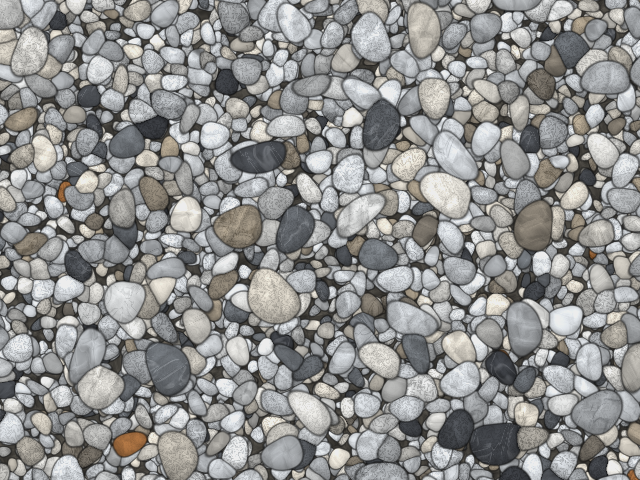
This texture is drawn by a WebGL 2 fragment shader. Its source:

```glsl
#version 300 es
precision highp float;

uniform vec2 u_resolution;
out vec4 fragColor;

vec3 hash3(vec2 p) {
  vec3 q = vec3(dot(p, vec2(127.1, 311.7)), dot(p, vec2(269.5, 183.3)), dot(p, vec2(419.2, 371.9)));
  return fract(sin(q) * 43758.5);
}

mat2 rotation(float a) {
  return mat2(cos(a), sin(a), -sin(a), cos(a));
}

// Distance to the nearest scattered point
float cellular(vec2 p) {
  vec2 cell = floor(p);
  float nearest = 2.0;
  for (int y = -1; y <= 1; y++)
    for (int x = -1; x <= 1; x++) {
      vec2 id = cell + vec2(x, y);
      nearest = min(nearest, distance(p, id + hash3(id).xy));
    }
  return nearest;
}

// Layered, warped sines in -1..1
float marble(vec2 p) {
  float sum = 0.0, amp = 0.5;
  for (int i = 0; i < 4; i++) {
    p = rotation(1.1) * p + 0.7 * sin(p.yx * 1.3 + float(i));
    sum += amp * sin(p.x) * cos(p.y * 0.8);
    p *= 1.9;
    amp *= 0.6;
  }
  return sum;
}

// Stone colour with mottling, veins and blotches
vec3 stoneColour(vec2 p, vec2 id, float darkShare) {
  vec3 kind = hash3(id + 17.3);
  vec3 look = hash3(id + 53.9);
  vec3 tint = mix(vec3(0.98, 1.0, 1.02), vec3(1.03, 1.0, 0.94), smoothstep(0.4, 1.0, kind.y));
  vec3 colour = tint * mix(0.62, 0.95, kind.z);
  bool slate = kind.x < darkShare;
  if (slate) colour = mix(vec3(0.22, 0.23, 0.25), vec3(0.47, 0.49, 0.51), kind.z);
  else if (kind.x < darkShare + 0.06) colour = mix(vec3(0.44, 0.42, 0.39), vec3(0.68, 0.63, 0.55), kind.z);
  else if (kind.x > 0.988) colour = vec3(0.64, 0.43, 0.25);

  vec2 local = rotation(look.x * 6.28) * p + look.yz * 40.0;
  float mottling = marble(local * vec2(80.0, 130.0));
  float vein = 1.0 - smoothstep(0.0, 0.12, abs(marble(local * vec2(38.0, 70.0))));
  vec2 warped = local * 130.0 + 0.9 * sin(local.yx * 310.0) + mottling;
  float blotch = 1.0 - smoothstep(0.1, 0.6, cellular(warped));
  colour *= 1.0 + mottling * mix(0.08, 0.26, look.y);
  colour *= 1.0 - blotch * 0.22 * look.z;
  colour += vein * (slate ? 0.10 : -0.09) * step(0.6, look.x);
  return colour;
}

// One sheet of pebbles laid over the colour beneath
vec3 pebbleLayer(vec3 below, vec2 p, float count, float density, float darkShare, float seed) {
  vec2 g = rotation(seed * 0.7) * p * count + seed * 13.7;
  vec2 cell = floor(g), nearestId = vec2(0.0), offset = vec2(0.0);
  float first = 3.0, second = 3.0;
  for (int y = -1; y <= 1; y++)
    for (int x = -1; x <= 1; x++) {
      vec2 id = cell + vec2(x, y);
      vec3 place = hash3(id + seed * 31.0);
      vec3 form = hash3(id + seed * 31.0 + 7.7);
      if (place.z > density) continue;
      vec2 toPixel = g - id - mix(vec2(0.14), vec2(0.86), place.xy);
      float major = mix(0.48, 0.74, form.x);
      float minor = major * mix(0.50, 0.88, form.y);
      vec2 q = rotation(form.z * 6.28) * toPixel / vec2(major, minor);
      vec2 power = pow(abs(q) + 0.0001, vec2(2.35));
      float angle = atan(q.y, q.x + 0.0001);
      float wobble = 0.06 * sin(2.0 * angle + form.x * 40.0) + 0.07 * sin(3.0 * angle + form.y * 40.0);
      float d = (pow(power.x + power.y, 1.0 / 2.35) * (1.0 + wobble) - 1.0) * minor;
      if (d < first) {
        second = first;
        first = d;
        nearestId = id;
        offset = toPixel;
      } else second = min(second, d);
    }

  // Contact shadow around the stones
  float rimWidth = 0.025 + 0.0014 * count;
  below *= mix(0.42, 1.0, smoothstep(-0.02, rimWidth * 1.3, first));
  float pixel = count / u_resolution.y;
  float inside = min(-first, (second - first) * 0.5);
  if (first > pixel) return below;

  // Rounded rim and soft light from above
  vec3 stone = stoneColour(p, nearestId + seed * 31.0, darkShare);
  float rim = mix(0.50, 1.0, smoothstep(-0.01, rimWidth, inside));
  float dome = mix(0.86, 1.0, smoothstep(0.0, 0.25, inside));
  vec2 upright = offset * rotation(seed * 0.7);
  stone *= rim * dome * (1.02 + 0.20 * upright.y - 0.06 * upright.x);
  return mix(below, stone, smoothstep(pixel, -pixel, first));
}

void main() {
  vec2 p = gl_FragCoord.xy / u_resolution.y;
  vec3 colour = vec3(0.26, 0.25, 0.23) * (1.0 + 0.4 * marble(p * 120.0));

  // Fine gravel first, large stones last
  colour = pebbleLayer(colour, p, 36.0, 1.0, 0.07, 1.0);
  colour = pebbleLayer(colour, p, 26.0, 0.80, 0.07, 2.0);
  colour = pebbleLayer(colour, p, 18.5, 0.50, 0.09, 3.0);
  colour = pebbleLayer(colour, p, 12.5, 0.17, 0.20, 4.0);
  fragColor = vec4(clamp(colour, 0.0, 0.93), 1.0);
}
```
